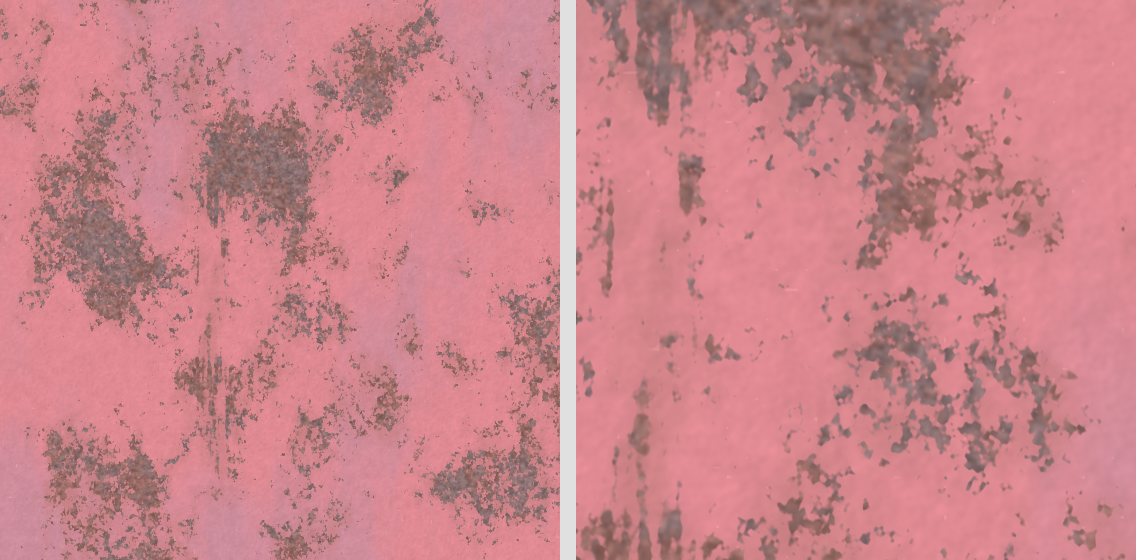
Left, the full canvas; right, a detail of the centre.
A WebGL 2 fragment shader for this texture:

```glsl
#version 300 es
precision highp float;

uniform vec2 u_resolution;
out vec4 fragColor;

float hash(vec2 cell) {
    vec3 q = fract(vec3(cell.xyx) * 0.1031);
    q += dot(q, q.yzx + 33.33);
    return fract((q.x + q.y) * q.z);
}

float valueNoise(vec2 p) {
    vec2 cell = floor(p);
    vec2 f = fract(p);
    vec2 w = f * f * (3.0 - 2.0 * f);
    float low = mix(hash(cell), hash(cell + vec2(1.0, 0.0)), w.x);
    float high = mix(hash(cell + vec2(0.0, 1.0)), hash(cell + vec2(1.0)), w.x);
    return mix(low, high, w.y);
}

// Layered noise in 0..1; gain sets the weight of the finer layers
float fbm(vec2 p, int octaves, float gain) {
    float sum = 0.0;
    float total = 0.0;
    float amplitude = 1.0;
    for (int i = 0; i < octaves; i++) {
        sum += amplitude * valueNoise(p);
        total += amplitude;
        amplitude *= gain;
        p = mat2(0.96, 0.28, -0.28, 0.96) * p * 2.03 + vec2(17.3, 41.7);
    }
    return sum / total;
}

// Vertical worn band with ragged sides and soft ends
float wornBand(vec2 p, float centre, float halfWidth, vec2 span) {
    float wobble = 0.06 * (fbm(p * vec2(4.0, 9.0) + 70.0, 3, 0.5) - 0.5);
    float across = (p.x - centre + wobble) / halfWidth;
    float along = smoothstep(span.x, span.x + 0.12, p.y)
                * (1.0 - smoothstep(span.y - 0.12, span.y, p.y));
    return exp(-across * across) * along;
}

float softSpot(vec2 p, vec2 centre, vec2 radius) {
    vec2 d = (p - centre) / radius;
    return exp(-dot(d, d));
}

// Broad likelihood of bare metal: blotches joined with upright runs
float wearField(vec2 p) {
    vec2 warp = vec2(fbm(p * 14.0 + 3.0, 3, 0.6), fbm(p * 14.0 + 53.0, 3, 0.6)) - 0.5;
    vec2 q = p + 0.06 * warp;
    float blotches = fbm(q * vec2(7.5, 7.0) + vec2(44.0, 18.0), 4, 0.55);
    float runs = fbm(q * vec2(17.0, 6.0) + vec2(5.0, 90.0), 4, 0.6);
    return 0.5 + 1.55 * (mix(blotches, runs, 0.38) - 0.5);
}

vec3 paintColor(vec2 p, float wear) {
    const vec3 salmon = vec3(0.880, 0.540, 0.575);
    const vec3 mauve = vec3(0.805, 0.550, 0.612);
    const vec3 stain = vec3(0.785, 0.500, 0.510);

    float clouds = fbm(p * vec2(4.2, 2.8) + 12.0, 4, 0.55);
    float drips = fbm(p * vec2(26.0, 4.0) + 33.0, 3, 0.6);
    vec3 color = mix(salmon, mauve, smoothstep(0.40, 0.70, mix(clouds, drips, 0.22)));

    // Rust bleeding into the paint around worn places
    float bleed = smoothstep(0.42, 0.70, wear + 0.3 * (drips - 0.5));
    color = mix(color, stain, 0.75 * bleed);

    // Fine orange-peel relief lit from the upper left
    vec2 lightStep = vec2(-0.0015, 0.0015);
    float relief = valueNoise(p * 210.0) - valueNoise((p + lightStep) * 210.0);
    float mottling = fbm(p * 80.0 + 9.0, 3, 0.85) - 0.5;
    return color * (1.0 + 0.04 * relief + 0.09 * mottling);
}

vec3 rustColor(vec2 p) {
    const vec3 brown = vec3(0.600, 0.420, 0.395);
    const vec3 slate = vec3(0.550, 0.445, 0.450);
    float tint = fbm(p * 9.0 + 61.0, 6, 0.9);
    vec3 color = mix(brown, slate, smoothstep(0.36, 0.62, tint));
    float grit = fbm(p * 150.0 + 27.0, 2, 0.9);
    return color * (0.75 + 0.46 * grit);
}

void main() {
    vec2 p = gl_FragCoord.xy / u_resolution.y;

    float band = wornBand(p, 0.38, 0.036, vec2(0.08, 0.76));
    float smudge = softSpot(p, vec2(0.23, 0.54), vec2(0.15, 0.08));
    float wear = wearField(p) + 0.16 * band + 0.11 * smudge;

    // Fine flakes, drawn out into upright scratches along the band
    float flakes = fbm(p * vec2(105.0, 90.0), 3, 0.85);
    float scratches = fbm(p * vec2(150.0, 14.0) + 80.0, 2, 0.7);
    float grain = mix(flakes, scratches, 0.5 * smoothstep(0.1, 0.7, band));
    float exposure = wear + 0.75 * (grain - 0.5);
    float rust = smoothstep(0.59, 0.72, exposure);

    vec3 color = mix(paintColor(p, wear), rustColor(p), rust);

    // Rare pale chips
    float chips = smoothstep(0.95, 0.99, valueNoise(p * 170.0 + 140.0));
    color += 0.05 * chips * (1.0 - rust);

    fragColor = vec4(clamp(color, 0.0, 1.0), 1.0);
}
```
